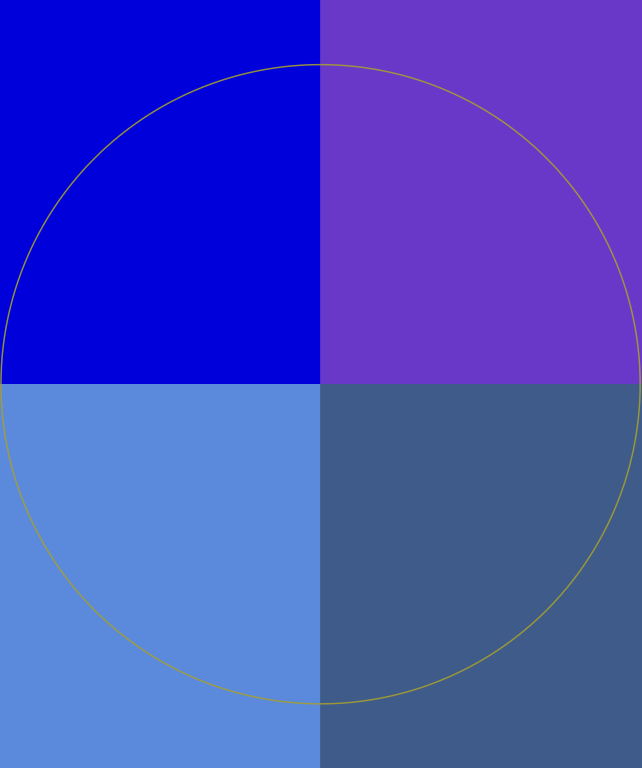
Reproduce this background procedurally as a WebGL 2 fragment shader.

```glsl
#version 300 es
precision highp float;
// Four flat colour quadrants crossed by a thin olive ring that spans the width.

#define SPLIT vec2(0.4987, 0.5)
#define RING_CENTER vec2(0.4993, 0.4997)
#define RING_RADIUS 0.4978
#define RING_WIDTH 0.0023
#define RING_OPACITY 0.9
#define BLUE vec3(0.0, 0.0, 0.86)
#define VIOLET vec3(0.41, 0.22, 0.79)
#define SKY vec3(0.357, 0.541, 0.867)
#define SLATE vec3(0.243, 0.357, 0.541)
#define OLIVE vec3(0.64, 0.62, 0.19)

uniform vec2 u_resolution;
out vec4 fragColor;

// Coverage of the area where distance d is positive, softened over one pixel.
float coverage(float d, float pixel) {
    return clamp(d / pixel + 0.5, 0.0, 1.0);
}

// Signed distance to a ring of the given radius and line width.
float ringDistance(vec2 p, float radius, float width) {
    return abs(length(p) - radius) - 0.5 * width;
}

void main() {
    // Canvas width is the unit length.
    float pixel = 1.0 / u_resolution.x;
    vec2 canvas = u_resolution * pixel;
    vec2 p = gl_FragCoord.xy * pixel;

    // Quadrants
    vec2 fromSplit = p - SPLIT * canvas;
    float right = coverage(fromSplit.x, pixel);
    float upper = coverage(fromSplit.y, pixel);
    vec3 color = mix(mix(SKY, SLATE, right), mix(BLUE, VIOLET, right), upper);

    // Ring
    float ring = ringDistance(p - RING_CENTER * canvas, RING_RADIUS, RING_WIDTH);
    color = mix(color, OLIVE, RING_OPACITY * coverage(-ring, pixel));

    fragColor = vec4(color, 1.0);
}
```
